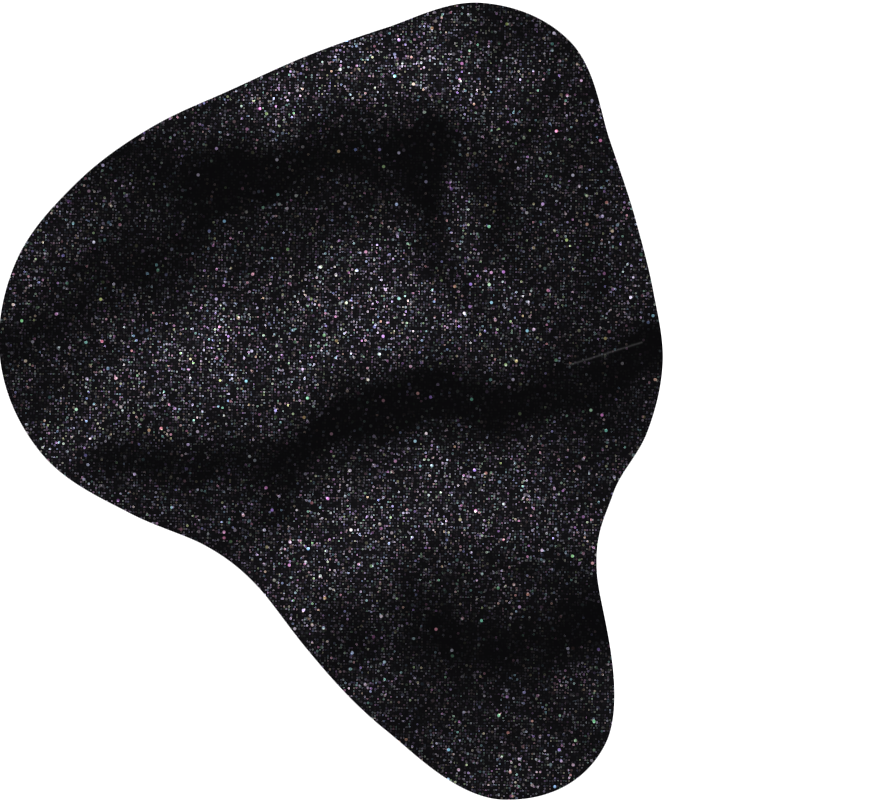
Give the GLSL for this texture, as a Shadertoy shader.

```glsl
// A swatch of black glitter fabric cut to a soft pebble outline on white.
// The outline is a smooth polar radius; soft bands and layered sines shape the
// folds, and three sizes of cellular flakes sparkle where the cloth is lit.

const float TAU = 6.2832;
const vec2 SWATCH_CENTRE = vec2(0.481, 0.548);
const vec3 PAPER = vec3(1.0);
const vec3 CLOTH_DARK = vec3(0.036, 0.035, 0.039);
const vec3 CLOTH_LIT = vec3(0.050, 0.047, 0.055);

// Outline radius at equal steps of angle, counter-clockwise from the right
const int STEPS = 24;
const float RADII[STEPS] = float[STEPS](
    .345, .345, .359, .394, .461, .464, .417, .394,
    .391, .414, .446, .478, .480, .443, .372, .321,
    .321, .372, .458, .564, .548, .372, .327, .337);

vec3 hash3(vec2 p) {
    vec3 q = fract(p.xyx * vec3(.1031, .1030, .0973));
    q += dot(q, q.yxz + 33.33);
    return fract((q.xxy + q.yzz) * q.zyx);
}

vec2 rotate(vec2 p, float angle) {
    float c = cos(angle), s = sin(angle);
    return vec2(c * p.x + s * p.y, c * p.y - s * p.x);
}

// Catmull-Rom interpolation of the radii around the circle
float outlineRadius(float angle) {
    float t = fract(angle / TAU) * float(STEPS);
    int i = int(t);
    float f = fract(t);
    float a = RADII[(i + STEPS - 1) % STEPS], b = RADII[i % STEPS];
    float c = RADII[(i + 1) % STEPS], d = RADII[(i + 2) % STEPS];
    return b + 0.5 * f * (c - a + f * (2.0 * a - 5.0 * b + 4.0 * c - d
        + f * (3.0 * (b - c) + d - a)));
}

// Soft stroke from a to b, 1 on its axis
float band(vec2 p, vec2 a, vec2 b, float width) {
    vec2 ab = b - a;
    float along = clamp(dot(p - a, ab) / dot(ab, ab), 0.0, 1.0);
    float d = length(p - a - ab * along) / width;
    return exp(-d * d);
}

// Layered sines stretched along the given direction, about -1 to 1
float folds(vec2 p, float angle) {
    vec2 q = rotate(p, angle) * vec2(6.0, 19.0);
    float sum = 0.0, amp = 0.5;
    for (int i = 0; i < 5; i++) {
        float k = float(i);
        q.y += 0.9 * sin(q.x * 1.1 + k * 1.7);
        sum += amp * sin(q.y + 0.8 * sin(q.x * 1.7 + k));
        q = q * vec2(1.65, 1.7) + 3.1;
        amp *= 0.68;
    }
    return sum;
}

// One jittered flake per cell; a higher rarity leaves fewer bright ones
vec3 flakes(vec2 p, float scale, float radius, float rarity, float colourful) {
    vec2 q = rotate(p, scale) * scale + 500.0;
    vec2 cell = floor(q);
    vec3 rnd = hash3(cell);
    vec3 look = hash3(cell + 71.0);
    vec2 centre = 0.3 + 0.4 * rnd.xy;
    float mask = 1.0 - smoothstep(radius * 0.3, radius, length(q - cell - centre));
    vec3 hue = 0.5 + 0.5 * cos(TAU * (look.x + vec3(0.0, 0.33, 0.67)));
    vec3 tint = mix(vec3(1.0, 0.96, 1.09), 0.6 + 0.7 * hue, colourful * look.y);
    return tint * mask * pow(rnd.z, rarity);
}

// How much light the cloth catches, 0 to 1
float sheen(vec2 p) {
    vec2 w = p + 0.014 * sin(p.yx * 19.0 + vec2(0.0, 2.0))
               + 0.007 * sin(p.yx * 47.0 + vec2(1.0, 4.0));
    float upright = smoothstep(0.50, 0.62, w.x) * smoothstep(0.54, 0.66, w.y);
    float ripple = mix(folds(w, 0.3 - 0.3 * smoothstep(0.3, 0.1, w.y)),
                       folds(w, 1.3), upright);
    float lit = band(w, vec2(.06, .43), vec2(.25, .60), .040)
              + band(w, vec2(.29, .53), vec2(.51, .65), .075)
              + band(w, vec2(.36, .88), vec2(.62, .91), .060)
              + band(w, vec2(.58, .75), vec2(.62, .64), .028)
              + band(w, vec2(.30, .30), vec2(.66, .42), .060);
    float shade = band(w, vec2(.10, .79), vec2(.53, .80), .042)
                + band(w, vec2(.17, .40), vec2(.79, .56), .036)
                + band(w, vec2(.54, .82), vec2(.55, .65), .025)
                + band(w, vec2(.44, .19), vec2(.74, .22), .050);
    return clamp(0.38 + 0.24 * ripple + 0.36 * lit - 0.34 * shade, 0.04, 1.0);
}

vec3 glitterCloth(vec2 p) {
    float light = sheen(p);
    vec3 colour = CLOTH_DARK + CLOTH_LIT * light;
    colour += 0.62 * light * flakes(p, 300.0, 0.68, 3.0, 0.6);
    colour += (0.08 + 0.80 * light) * flakes(p, 215.0, 0.58, 10.0, 0.8);
    colour += (0.35 + 0.75 * light) * flakes(p, 140.0, 0.46, 38.0, 1.0);
    // A stray fibre
    colour += 0.13 * band(p, vec2(.71, .545), vec2(.80, .573), .0015);
    return min(colour, 1.0);
}

void mainImage(out vec4 fragColor, in vec2 fragCoord) {
    vec2 p = fragCoord / iResolution.y;
    vec2 fromCentre = p - SWATCH_CENTRE;
    float edge = length(fromCentre)
               - outlineRadius(atan(fromCentre.y, fromCentre.x));
    float inside = clamp(0.5 - edge / fwidth(edge), 0.0, 1.0);
    fragColor = vec4(mix(PAPER, glitterCloth(p), inside), 1.0);
}
```
